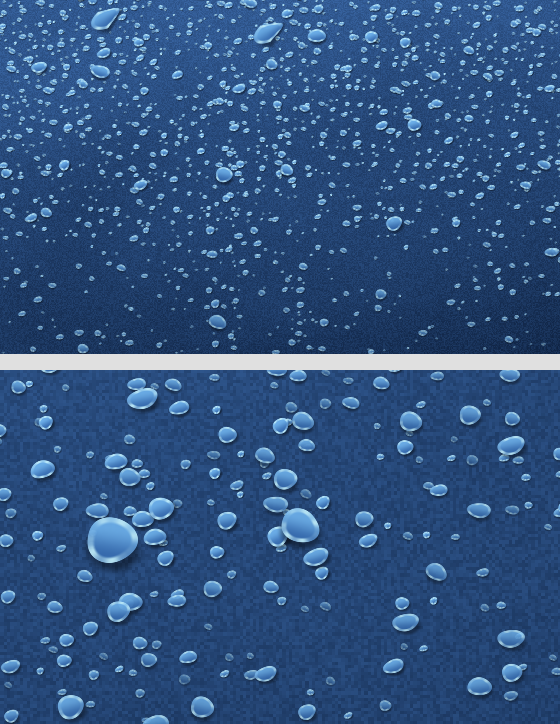
Top, the full canvas; bottom, a detail of the centre.
A Shadertoy shader for this texture:

```glsl
// Water drops scattered over a dark blue sheet that is lighter towards the top.
// Jittered cell layers place drops of four size classes; each drop is a wobbly
// ellipse with a soft shadow, a graded body and a broken bright rim.

const vec3 SHEET_DARK  = vec3(0.085, 0.180, 0.325);
const vec3 SHEET_LIGHT = vec3(0.205, 0.370, 0.600);
const vec3 DROP_DEEP   = vec3(0.22, 0.43, 0.70);
const vec3 DROP_SKY    = vec3(0.42, 0.68, 0.91);
const vec3 DROP_GLINT  = vec3(0.74, 0.92, 0.98);

vec3 hash3(vec2 cell, float seed) {
    vec3 h = fract(vec3(cell.xyx + seed) * vec3(0.1031, 0.1030, 0.0973));
    h += dot(h, h.yxz + 33.33);
    return fract((h.xxy + h.yzz) * h.zyx);
}

vec2 rotate(vec2 p, float angle) {
    float c = cos(angle), s = sin(angle);
    return vec2(c * p.x + s * p.y, c * p.y - s * p.x);
}

// Layered sines, each octave turned and bent by the previous one
float mottle(vec2 p) {
    float sum = 0.0, gain = 0.5;
    for (int i = 0; i < 4; i++) {
        sum += gain * sin(p.x + 1.7 * sin(p.y)) * cos(p.y + 0.6);
        p = rotate(p, 0.9) * 1.9 + 2.3;
        gain *= 0.55;
    }
    return sum;
}

// Share of cells that hold a drop: dense at the top, patchy, sparse below
float coverage(vec2 p) {
    float patches = 1.0 + 0.5 * mottle(p * 7.0 + 4.0);
    return patches * mix(0.38, 1.2, smoothstep(0.05, 0.85, p.y));
}

vec3 sheet(vec2 p) {
    float tone = 0.07 + 0.82 * p.y - 0.14 * (p.x - 0.8);
    tone += 0.20 * mottle(p * vec2(2.2, 4.0) + 1.0);
    float grain = hash3(floor(p * 324.0), 5.0).x - 0.5;
    return mix(SHEET_DARK, SHEET_LIGHT, tone + 0.38 * grain);
}

vec3 paintDrop(vec3 color, vec2 q, float radius, float phase, float strength, float pixel) {
    float angle = atan(q.y, q.x + 1e-6);
    float wobble = 1.0 + 0.06 * sin(2.0 * angle + phase) + 0.04 * sin(3.0 * angle - phase);
    float d = length(q) - radius * wobble;

    // Shadow below the drop
    float below = length(q + vec2(-0.10, 0.40) * radius) / radius;
    color *= 1.0 - 0.42 * strength * (1.0 - smoothstep(0.75, 1.25, below));

    // Body, then a rim broken into bright dashes
    vec3 body = mix(DROP_DEEP, DROP_SKY, smoothstep(-0.8, 0.6, q.y / radius));
    float dashes = 0.75 + 0.25 * sin(7.0 * angle + phase);
    float facing = mix(0.2, 1.0, smoothstep(0.2, 0.8, abs(sin(angle + 0.35))));
    float rimWidth = max(0.16 * radius, 1.2 * pixel);
    float rim = smoothstep(-2.0 * rimWidth, -rimWidth, d);
    body = mix(body, DROP_GLINT, rim * dashes * facing);

    float mask = 1.0 - smoothstep(-0.5 * pixel, 0.5 * pixel, d);
    return mix(color, body, mask * strength);
}

vec3 addDrops(vec3 color, vec2 p, float cell, vec2 sizes, float chance, float faintest,
              float seed, float pixel) {
    vec2 home = floor(p / cell);
    for (int y = -1; y <= 1; y++)
    for (int x = -1; x <= 1; x++) {
        vec2 id = home + vec2(x, y);
        vec3 place = hash3(id, seed);
        vec3 form = hash3(id, seed + 57.0);
        vec2 center = (id + 0.08 + 0.84 * place.xy) * cell;
        if (place.z > chance * coverage(center)) continue;

        float radius = mix(sizes.x, sizes.y, form.x * form.x);
        vec2 q = rotate(p - center, 0.8 * (form.y - 0.4));
        q *= vec2(mix(0.72, 0.92, form.z), 1.08);
        float strength = mix(faintest, 1.0, form.y) * mix(0.78, 1.0, smoothstep(0.0, 0.6, center.y));
        color = paintDrop(color, q, radius, 6.28 * form.z, strength, pixel);
    }
    return color;
}

// Two long drops near the top edge, tapered to the upper right
vec3 addSmears(vec3 color, vec2 p, float pixel) {
    for (int i = 0; i < 2; i++) {
        float n = float(i);
        vec2 q = rotate(p - vec2(0.30 + 0.46 * n, 0.95 - 0.04 * n), 0.55);
        q *= vec2(0.55, 1.0 + clamp(18.0 * q.x, -0.2, 1.5));
        color = paintDrop(color, q, 0.024, 1.0 + n, 0.95, pixel);
    }
    return color;
}

void mainImage(out vec4 fragColor, in vec2 fragCoord) {
    vec2 p = fragCoord / iResolution.y;
    float pixel = 1.0 / iResolution.y;

    vec3 color = sheet(p);
    color = addDrops(color, p, 0.023, vec2(0.0030, 0.0052), 0.34, 0.50, 11.0, pixel);
    color = addDrops(color, p, 0.040, vec2(0.0060, 0.0096), 0.64, 0.80, 23.0, pixel);
    color = addDrops(color, p, 0.105, vec2(0.0100, 0.0150), 0.50, 0.90, 37.0, pixel);
    color = addDrops(color, p, 0.240, vec2(0.0160, 0.0230), 0.50, 0.95, 71.0, pixel);
    color = addSmears(color, p, pixel);
    fragColor = vec4(color, 1.0);
}
```
